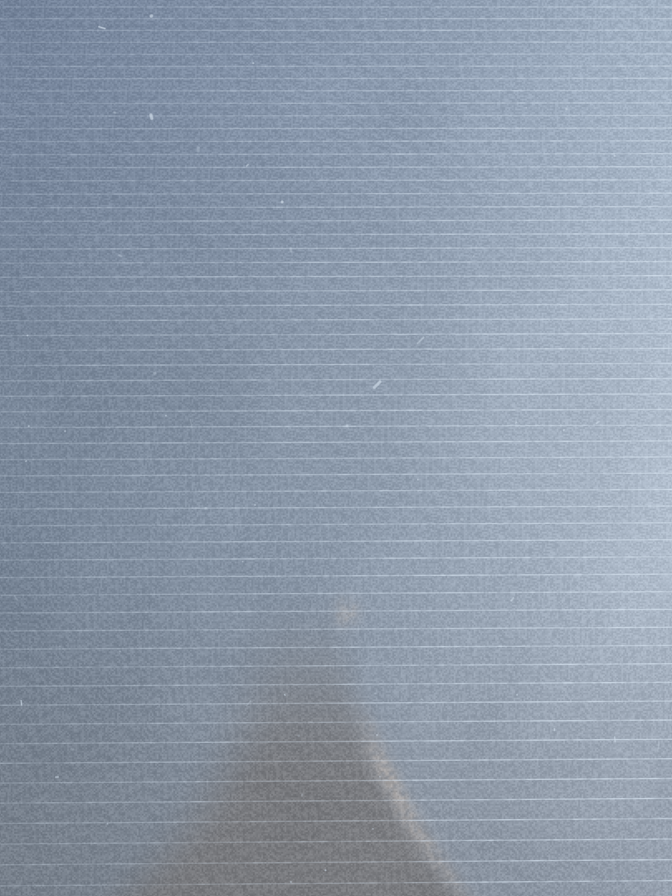
This texture is drawn by a Shadertoy shader. Its source:

```glsl
const float LINE_DENSITY = 77.8;   // lines per canvas height at the top edge
const float PERSPECTIVE = 0.36;    // widening of the spacing towards the bottom
const float LINE_OFFSET = 0.605;
const float LINE_TILT = 0.006;
const float LINE_HALF_WIDTH = 0.0008;
const float GRAIN_SCALE = 540.0;
const float GRAIN_AMOUNT = 0.10;
const float SMUDGE_AMOUNT = 0.05;
const float SPECK_CELLS = 20.0;
const float SPECK_CHANCE = 0.30;
const float REFLECTION_TOP = 0.67; // measured down from the top edge

const vec3 TOP_LEFT = vec3(0.465, 0.525, 0.615);
const vec3 TOP_RIGHT = vec3(0.640, 0.700, 0.770);
const vec3 MID_LEFT = vec3(0.470, 0.525, 0.595);
const vec3 MID_RIGHT = vec3(0.700, 0.750, 0.810);
const vec3 LOW_LEFT = vec3(0.470, 0.505, 0.550);
const vec3 LOW_RIGHT = vec3(0.590, 0.630, 0.685);
const vec3 LINE_COLOR = vec3(0.82, 0.87, 0.92);
const vec3 SPECK_COLOR = vec3(0.80, 0.85, 0.90);
const vec3 REFLECTION_COLOR = vec3(0.475, 0.475, 0.485);
const vec3 GLINT_COLOR = vec3(0.72, 0.69, 0.67);

float hash(vec2 p) {
    return fract(sin(dot(p, vec2(127.1, 311.7))) * 43758.5453);
}

float noise(vec2 p) {
    vec2 i = floor(p), f = fract(p);
    f = f * f * (3.0 - 2.0 * f);
    return mix(mix(hash(i), hash(i + vec2(1, 0)), f.x),
               mix(hash(i + vec2(0, 1)), hash(i + vec2(1, 1)), f.x), f.y);
}

float fbm(vec2 p) {
    float sum = 0.0, amp = 0.5;
    for (int i = 0; i < 4; i++) {
        sum += amp * noise(p);
        p = p * 2.03 + 17.3;
        amp *= 0.5;
    }
    return sum;
}

// Soft sheen, brightest at the right of the middle
vec3 sheen(float x, float down) {
    float across = pow(x, 1.4);
    vec3 top = mix(TOP_LEFT, TOP_RIGHT, across);
    vec3 mid = mix(MID_LEFT, MID_RIGHT, across);
    vec3 low = mix(LOW_LEFT, LOW_RIGHT, across);
    vec3 upper = mix(top, mid, smoothstep(0.0, 0.55, down));
    return mix(upper, low, smoothstep(0.55, 1.0, down));
}

// Pixel coverage of the ruled lines in x, number of the line in y
vec2 ruledLines(float x, float down, float pixel) {
    float y = down + LINE_TILT * (x - 0.5) * down;
    float denom = 1.0 + PERSPECTIVE * y;
    float index = LINE_DENSITY * y / denom - LINE_OFFSET;
    float period = denom * denom / LINE_DENSITY;
    float d = (fract(index + 0.5) - 0.5) * period;
    float hi = clamp(d + 0.5 * pixel, -LINE_HALF_WIDTH, LINE_HALF_WIDTH);
    float lo = clamp(d - 0.5 * pixel, -LINE_HALF_WIDTH, LINE_HALF_WIDTH);
    return vec2((hi - lo) / pixel, floor(index + 0.5));
}

// Dust: one dot or short fibre in some of the cells
float specks(vec2 p, float pixel) {
    vec2 cell = floor(p * SPECK_CELLS);
    if (hash(cell + 3.7) > SPECK_CHANCE) return 0.0;
    vec2 center = 0.25 + 0.5 * vec2(hash(cell + 11.3), hash(cell + 23.9));
    vec2 q = p - (cell + center) / SPECK_CELLS;
    float angle = 6.2832 * hash(cell + 31.1);
    vec2 dir = vec2(cos(angle), sin(angle));
    float halfLength = 0.005 * pow(hash(cell + 41.7), 6.0);
    q -= dir * clamp(dot(q, dir), -halfLength, halfLength);
    float radius = mix(0.0007, 0.0018, pow(hash(cell + 53.3), 3.0));
    float cover = 1.0 - smoothstep(radius - pixel, radius + pixel, length(q));
    return cover * mix(0.2, 0.85, hash(cell + 61.9));
}

void mainImage(out vec4 fragColor, in vec2 fragCoord) {
    vec2 uv = fragCoord / iResolution.xy;
    vec2 p = fragCoord / iResolution.y;
    float pixel = 1.0 / iResolution.y;
    float down = 1.0 - uv.y;
    vec3 color = sheen(uv.x, down);

    // Dim reflection that flares towards the bottom
    float height = (down - REFLECTION_TOP) / (1.0 - REFLECTION_TOP);
    float depth = max(height, 0.0);
    float left = 0.38 - 0.20 * pow(depth, 2.5);
    float right = 0.515 + 0.175 * depth * depth;
    float reflection = smoothstep(left - 0.06, left + 0.07, uv.x)
                     * (1.0 - smoothstep(right - 0.04, right + 0.03, uv.x))
                     * smoothstep(-0.08, 0.65, height);
    color = mix(color, REFLECTION_COLOR, 0.85 * reflection);

    // Warm glint along its right edge
    float rim = exp(-pow((uv.x - right) / 0.018, 2.0));
    float reach = 0.6 * exp(-pow((height - 0.04) / 0.045, 2.0))
                + 0.7 * smoothstep(0.3, 0.6, depth) * (1.0 - 0.5 * smoothstep(0.7, 1.0, depth));
    color = mix(color, GLINT_COLOR, rim * reach * (0.3 + 0.7 * noise(p * 220.0)));

    // Smudges and fine grain
    color += SMUDGE_AMOUNT * (fbm(p * 9.0) - 0.47);
    color += GRAIN_AMOUNT * (noise(p * GRAIN_SCALE) - 0.5);

    // Lines, fainter at the left and unevenly worn
    vec2 line = ruledLines(uv.x, down, pixel);
    float wear = 0.3 + 0.6 * noise(vec2(p.x * 190.0, line.y * 7.0))
               + 0.5 * noise(vec2(p.x * 18.0, line.y * 5.0 + 0.5));
    float strength = mix(0.24, 0.70, uv.x) * mix(0.7, 1.0, smoothstep(0.0, 0.4, down));
    strength *= wear * (1.0 - 0.3 * reflection);
    color = mix(color, LINE_COLOR, strength * line.x);

    color = mix(color, SPECK_COLOR, specks(p, pixel));
    fragColor = vec4(clamp(color, 0.0, 1.0), 1.0);
}
```
